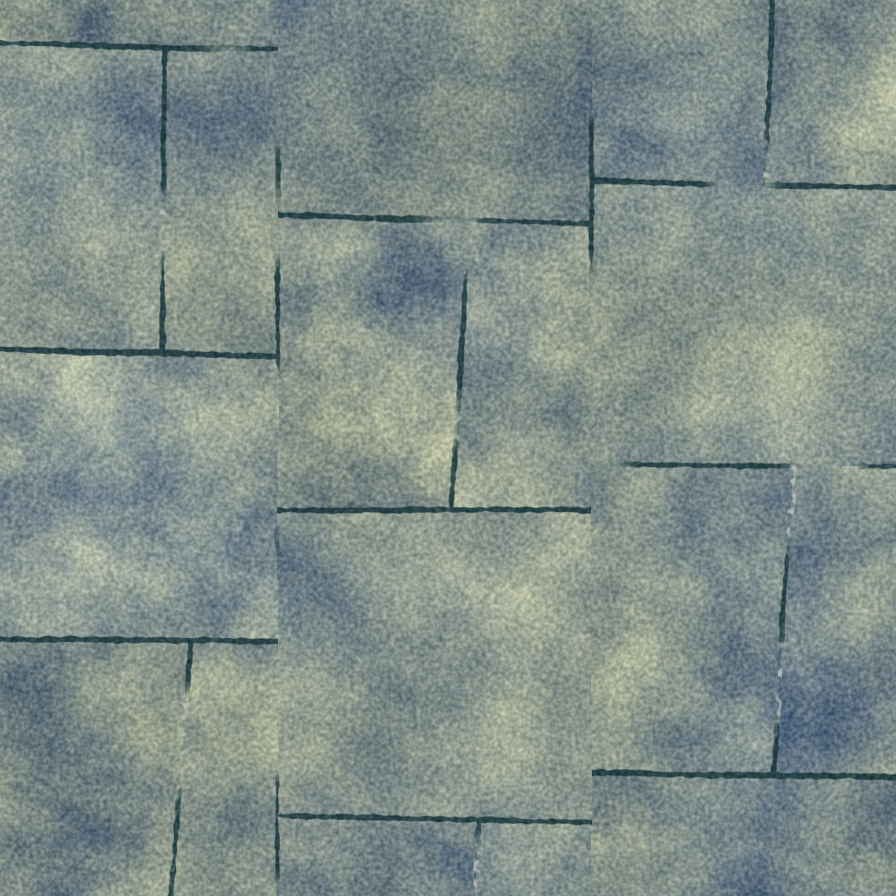
A Shadertoy shader for this texture:

```glsl
const vec3 STONE = vec3(0.515, 0.567, 0.546);
const vec3 LIGHT_TINT = vec3(1.0, 0.96, 0.84);
const vec3 WARM_TINT = vec3(0.10, 0.06, -0.08);
const vec3 JOINT = vec3(0.13, 0.245, 0.265);
const vec3 DUST = vec3(0.72, 0.75, 0.72);

const vec4 COLUMN_EDGE = vec4(0.0, 0.31, 0.66, 1.0);
const vec3 ROW_OFFSET = vec3(-0.05, 0.09, 0.14);
const float ROW_PITCH = 0.33;
const float ROW_JITTER = 0.03;
const float ROW_SLOPE = -0.016;
const float JOINT_HALF_WIDTH = 0.0031;
const float RAGGEDNESS = 0.0022;
const float SLAB_CONTRAST = 0.06;
const float BROAD_CONTRAST = 0.10;
const float MOTTLE_CONTRAST = 0.15;
const float STREAK_CONTRAST = 0.03;
const float GRAIN_CONTRAST = 0.13;
const mat2 TURN = mat2(0.8, 0.6, -0.6, 0.8);

float hash(vec2 p) {
    vec3 q = fract(p.xyx * 0.1031);
    q += dot(q, q.yzx + 33.33);
    return fract((q.x + q.y) * q.z);
}

float cornerRamp(vec2 cell, vec2 offset) {
    float angle = 6.2832 * hash(cell);
    return dot(vec2(cos(angle), sin(angle)), offset);
}

float gradientNoise(vec2 p) {
    vec2 i = floor(p), f = fract(p);
    vec2 s = f * f * f * (f * (f * 6.0 - 15.0) + 10.0);
    vec2 e = vec2(1.0, 0.0);
    return mix(mix(cornerRamp(i, f), cornerRamp(i + e, f - e), s.x),
               mix(cornerRamp(i + e.yx, f - e.yx), cornerRamp(i + 1.0, f - 1.0), s.x), s.y);
}

float fbm(vec2 p) {
    float sum = 0.0, amplitude = 1.0;
    for (int i = 0; i < 5; i++) {
        sum += amplitude * gradientNoise(p);
        p = TURN * p * 2.0 + 7.3;
        amplitude *= 0.65;
    }
    return sum;
}

// Height of the slightly tilted joint below a row
float rowEdge(int column, float row, float x) {
    vec2 id = vec2(float(column) + 3.0, row + 11.0);
    float slope = ROW_SLOPE + 0.03 * (hash(id + 5.0) - 0.5);
    float jitter = ROW_JITTER * (hash(id) - 0.5);
    return ROW_OFFSET[column] + ROW_PITCH * row + jitter + slope * (x - COLUMN_EDGE[column] - 0.17);
}

float line(float d, float halfWidth, float pixel) {
    return 1.0 - smoothstep(halfWidth - pixel, halfWidth + pixel, d);
}

void mainImage(out vec4 fragColor, in vec2 fragCoord) {
    float pixel = 1.0 / iResolution.y;
    vec2 p = fragCoord * pixel;

    // Find the slab: column, row, then an optional leaning split
    float bend = 0.002 * gradientNoise(p * 8.0);
    float x = p.x + bend, y = p.y + bend;
    int column = int(step(COLUMN_EDGE.y, x) + step(COLUMN_EDGE.z, x));
    float row = floor((y - ROW_OFFSET[column]) / ROW_PITCH);
    if (y < rowEdge(column, row, x)) row -= 1.0;
    else if (y >= rowEdge(column, row + 1.0, x)) row += 1.0;
    float bottom = rowEdge(column, row, x);
    float top = rowEdge(column, row + 1.0, x);
    vec2 id = vec2(float(column), row) + 20.0;

    bool isSplit = mod(id.x + id.y, 2.0) < 0.5;
    float lean = mix(-0.02, 0.11, hash(id + 31.0));
    float place = 0.6 + 0.14 * (hash(id + 47.0) - 0.5);
    float splitX = mix(COLUMN_EDGE[column], COLUMN_EDGE[column + 1], place)
                 + lean * (y - 0.5 * (bottom + top));
    float side = isSplit ? step(splitX, x) : 0.0;
    vec2 seed = id + 60.0 * side;

    // Distances to the three kinds of joint
    float rowDistance = min(y - bottom, top - y);
    float splitDistance = isSplit ? abs(x - splitX) : 1.0;
    float columnDistance = min(abs(x - COLUMN_EDGE.y), abs(x - COLUMN_EDGE.z));

    // Stone tone
    float grain = gradientNoise(TURN * p * 165.0) + gradientNoise(p * 243.0 + 9.0);
    float broad = gradientNoise(p * 3.2 + 4.7);
    float mottle = fbm(p * 7.0 + seed * 3.7) * mix(0.65, 1.25, hash(seed + 13.0));
    float streak = gradientNoise(TURN * TURN * TURN * p * vec2(45.0, 4.0) + seed);
    float tone = SLAB_CONTRAST * (hash(seed + 71.0) - 0.5) + BROAD_CONTRAST * broad
               + MOTTLE_CONTRAST * mottle + STREAK_CONTRAST * streak + GRAIN_CONTRAST * grain;
    float warmth = 0.6 * broad + 0.5 * mottle + 0.3 * gradientNoise(p * 4.0 + 19.0);
    vec3 color = STONE + tone * LIGHT_TINT + warmth * WARM_TINT;

    // Ragged dark joints that fade in places
    float ragged = RAGGEDNESS * gradientNoise(p * 95.0);
    float width = JOINT_HALF_WIDTH * (1.0 + 0.5 * gradientNoise(p * 14.0 + 3.0));
    float wear = gradientNoise(p * 7.0 + 31.0);
    float rowJoint = line(rowDistance + ragged, width, pixel) * smoothstep(-0.42, -0.22, wear);
    float splitJoint = line(splitDistance + ragged, width * 0.9, pixel) * smoothstep(-0.22, 0.0, wear);
    float columnJoint = line(columnDistance + ragged, width * 0.8, pixel) * smoothstep(0.1, 0.25, wear);
    float dark = max(rowJoint, max(splitJoint, columnJoint));
    color = mix(color, JOINT + 0.08 * grain, 0.94 * dark);

    // Pale crumbs beside the joints and in the worn splits
    float nearest = min(rowDistance, splitDistance);
    float crumbs = smoothstep(0.0, 0.4, gradientNoise(p * 120.0 + 5.0));
    float edgeDust = 0.55 * exp(-nearest / 0.005) * smoothstep(-0.1, 0.3, gradientNoise(p * 11.0));
    float splitDust = line(splitDistance + ragged, width, pixel) * smoothstep(0.05, -0.2, wear);
    color = mix(color, DUST, crumbs * max(edgeDust * (1.0 - 0.7 * dark), 0.9 * splitDust));

    fragColor = vec4(clamp(color, 0.0, 1.0), 1.0);
}
```
